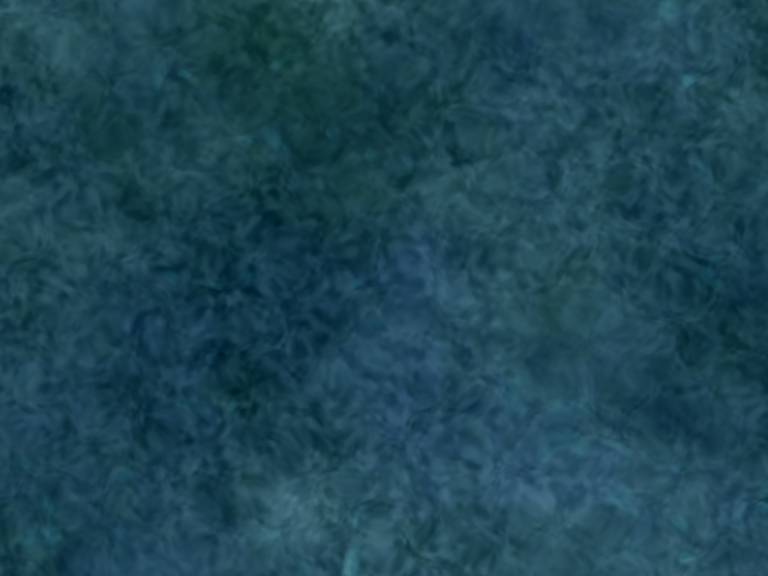
A Shadertoy shader for this texture:

```glsl
// Mottled deep teal surface: soft clouds, blurred grain and a few pale flecks.

const vec3 BASE_TEAL = vec3(0.117, 0.276, 0.324);
const vec3 TONE_RAMP = vec3(0.90, 1.00, 1.05);     // colour change per unit of tone
const vec3 BLUE_SHIFT = vec3(0.002, -0.004, 0.030); // green to blue drift
const vec3 FLECK_GLOW = vec3(0.035, 0.085, 0.085);

const float CLOUD_SCALE = 3.2;
const float MOTTLE_SCALE = 15.0;
const float GRAIN_SCALE = 54.0;
const float FINE_SCALE = 98.0;
const float FLECK_SCALE = 27.0;

const float CLOUD_GAIN = 0.060;
const float MOTTLE_GAIN = 0.038;
const float GRAIN_GAIN = 0.050;
const float FINE_GAIN = 0.036;

const mat2 TURN = mat2(0.80, 0.60, -0.60, 0.80);

float hash(vec2 cell) {
    return fract(sin(dot(cell, vec2(127.1, 311.7))) * 43758.5453);
}

// Smooth value noise from -1 to 1
float noise(vec2 p) {
    vec2 cell = floor(p);
    vec2 f = fract(p);
    f = f * f * f * (f * (f * 6.0 - 15.0) + 10.0);
    float low = mix(hash(cell), hash(cell + vec2(1.0, 0.0)), f.x);
    float high = mix(hash(cell + vec2(0.0, 1.0)), hash(cell + vec2(1.0, 1.0)), f.x);
    return 2.0 * mix(low, high, f.y) - 1.0;
}

// Rotated octaves hide the noise lattice
float fbm(vec2 p) {
    float sum = 0.0;
    float gain = 0.75;
    for (int i = 0; i < 4; i++) {
        sum += gain * noise(p);
        p = TURN * p * 2.03 + vec2(17.3, 9.1);
        gain *= 0.55;
    }
    return sum;
}

float pool(vec2 p, vec2 centre, vec2 radius) {
    vec2 d = (p - centre) / radius;
    return exp(-dot(d, d));
}

// Broad light and shade across the canvas
float broadTone(vec2 p) {
    float tone = 0.035 * smoothstep(0.32, 0.0, p.y);
    tone += 0.022 * smoothstep(0.75, 1.0, p.y);
    tone += 0.030 * pool(p, vec2(0.86, 0.56), vec2(0.28, 0.20));
    tone -= 0.040 * pool(p, vec2(0.38, 0.55), vec2(0.24, 0.26));
    tone -= 0.055 * pool(p, vec2(1.28, 0.42), vec2(0.22, 0.30));
    return tone;
}

void mainImage(out vec4 fragColor, in vec2 fragCoord) {
    vec2 p = fragCoord / iResolution.y;
    vec2 warp = 0.012 * vec2(noise(p * 19.0), noise(p * 19.0 + 41.0));
    vec2 q = TURN * (p + warp);

    // Clouds and mottling
    float clouds = fbm(q * CLOUD_SCALE + 3.7);
    float tone = broadTone(p) + CLOUD_GAIN * clouds;
    tone += MOTTLE_GAIN * fbm(q * MOTTLE_SCALE + 23.0);

    // Grain is stronger in some areas
    float strength = 0.85 + 0.35 * noise(p * 5.0 + 61.0);
    float grain = GRAIN_GAIN * noise(q * GRAIN_SCALE);
    grain += FINE_GAIN * noise(TURN * q * FINE_SCALE + 7.0);
    tone += strength * grain;

    // Greener above, bluer below
    float blue = 0.55 - 1.0 * p.y + 0.9 * fbm(p * 4.3 + 80.0);
    blue += 0.35 * noise(q * 33.0 + 12.0);
    blue += 0.5 * pool(p, vec2(0.80, 0.60), vec2(0.35, 0.30));

    // Sparse pale flecks, gathered in patches
    float patches = smoothstep(0.0, 0.6, noise(p * 6.0 + 33.0));
    float flecks = patches * smoothstep(0.55, 0.95, noise(q * FLECK_SCALE + 51.0));

    vec3 color = BASE_TEAL + tone * TONE_RAMP + blue * BLUE_SHIFT;
    color += flecks * FLECK_GLOW;
    fragColor = vec4(clamp(color, 0.0, 1.0), 1.0);
}
```
